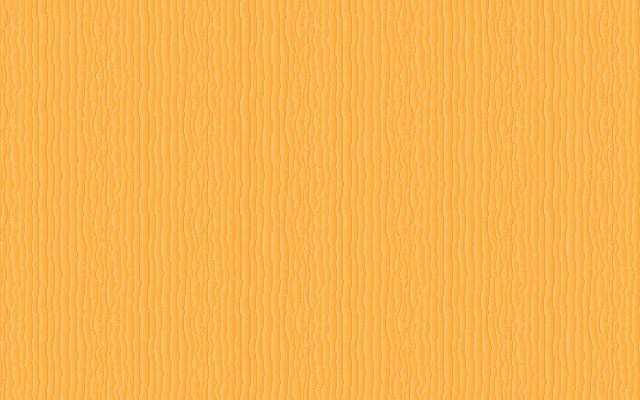
Give the GLSL for this texture, as a WebGL 1 fragment shader.

```glsl
precision highp float;

uniform vec2 u_resolution;

const float ROWS = 4.05;      // tiles over the canvas height
const float TILE_ASPECT = 1.025;
const float STRIPES = 15.0;   // grain stripes in one tile
const float GRID = 80.0;      // steps of the jagged grain in one tile
const float TAU = 6.28319;

const vec3 LIGHT = vec3(0.995, 0.765, 0.405);
const vec3 MID = vec3(0.985, 0.715, 0.325);
const vec3 DEEP = vec3(0.99, 0.69, 0.26);
const vec3 SEAM = vec3(0.93, 0.625, 0.21);

float hash(vec2 p) {
  vec3 q = fract(p.xyx * 0.1031);
  q += dot(q, q.yzx + 33.33);
  return fract((q.x + q.y) * q.z);
}

// Value noise that repeats with the tile
float tileNoise(vec2 p, vec2 cells, float seed) {
  vec2 g = p * cells;
  vec2 i = floor(g);
  vec2 f = smoothstep(0.0, 1.0, g - i);
  vec2 a = mod(i, cells) + seed;
  vec2 b = mod(i + 1.0, cells) + seed;
  return mix(mix(hash(a), hash(vec2(b.x, a.y)), f.x),
             mix(hash(vec2(a.x, b.y)), hash(b), f.x), f.y);
}

// Rounds a value to steps joined by short ramps
float softSteps(float v, float steps) {
  float s = v * steps;
  return (floor(s) + smoothstep(0.35, 0.65, fract(s))) / steps;
}

// Rounded bump that wraps around the tile
float bump(vec2 p, vec2 center, vec2 size) {
  vec2 d = (fract(p - center + 0.5) - 0.5) / size;
  return exp(-dot(d, d));
}

// Share of rough wood at a place across the tile
float roughness(float x) {
  return smoothstep(0.25, 0.9, 0.5 + 0.5 * cos(TAU * (x - 0.02)));
}

// Sideways drift of one seam, in stripe widths
float seamDrift(float line, float y) {
  vec2 p = vec2(line / STRIPES, y);
  float rough = roughness(p.x);
  float drift = (hash(vec2(mod(line, STRIPES), 3.0)) - 0.5) * 0.5;
  drift += (tileNoise(p, vec2(5.0, 4.0), 11.0) - 0.5) * mix(0.3, 0.6, rough);
  drift += (tileNoise(p, vec2(STRIPES, 11.0), 37.0) - 0.5) * mix(0.2, 0.7, rough);
  drift -= 0.45 * bump(p, vec2(0.78, 0.0), vec2(0.07, 0.08));
  drift += 0.3 * bump(p, vec2(0.05, 0.92), vec2(0.06, 0.07));
  return softSteps(drift, GRID / STRIPES);
}

// Small square flecks gathered in the rough wood
float flecks(vec2 p, float density, float blur, float seed) {
  vec2 g = p * GRID;
  vec2 d = abs(fract(g) - 0.5);
  float present = step(1.0 - density, hash(mod(floor(g), GRID) + seed));
  return present * (1.0 - smoothstep(0.5 - blur, 0.5, max(d.x, d.y)));
}

// Three-tone ramp across one stripe
vec3 stripeColor(float t) {
  vec3 c = mix(LIGHT, MID, smoothstep(0.15, 0.45, t));
  return mix(c, DEEP, smoothstep(0.48, 0.78, t));
}

void main() {
  vec2 p = gl_FragCoord.xy / u_resolution.y * ROWS;
  p.x /= TILE_ASPECT;
  float pixel = ROWS / u_resolution.y * STRIPES;
  float rough = roughness(p.x);

  // Stripes crowd together in the rough wood
  float u = (p.x + 0.025 * sin(TAU * (p.x - 0.02))) * STRIPES;

  // Nearest seam on each side
  float left = u - 4.0;
  float right = u + 4.0;
  float leftLine = 0.0;
  float rightLine = 0.0;
  for (int k = -2; k <= 3; k++) {
    float line = floor(u) + float(k);
    float at = line + seamDrift(line, p.y);
    if (at <= u && at > left) { left = at; leftLine = line; }
    if (at > u && at < right) { right = at; rightLine = line; }
  }

  // Light to deep across each stripe, softened at the jump
  float tone = (u - left) / (right - left);
  tone += 1.0 - smoothstep(0.0, pixel * 0.6, u - left);
  tone += (tileNoise(p, vec2(40.0, 16.0), 71.0) - 0.5) * 0.2;
  vec3 color = stripeColor(tone);

  // Thin dark seams, each with its own strength
  float nearest = u - left < right - u ? leftLine : rightLine;
  float seamDistance = min(u - left, right - u);
  float seam = 1.0 - smoothstep(0.03, 0.03 + pixel * 0.8, seamDistance);
  float strength = mix(0.3, 1.0, hash(vec2(mod(nearest, STRIPES), 53.0)));
  color = mix(color, SEAM, seam * strength);

  // Pale and dark flecks
  float blur = clamp(pixel / STRIPES * GRID * 0.25, 0.02, 0.3);
  float patches = smoothstep(0.4, 0.8, tileNoise(p, vec2(14.0, 9.0), 91.0));
  float density = mix(0.02, 0.18, rough) * patches;
  color = mix(color, LIGHT, 0.85 * flecks(p, density, blur, 17.0));
  color = mix(color, SEAM, 0.5 * flecks(p, density * 0.6, blur, 131.0));

  gl_FragColor = vec4(color, 1.0);
}
```
